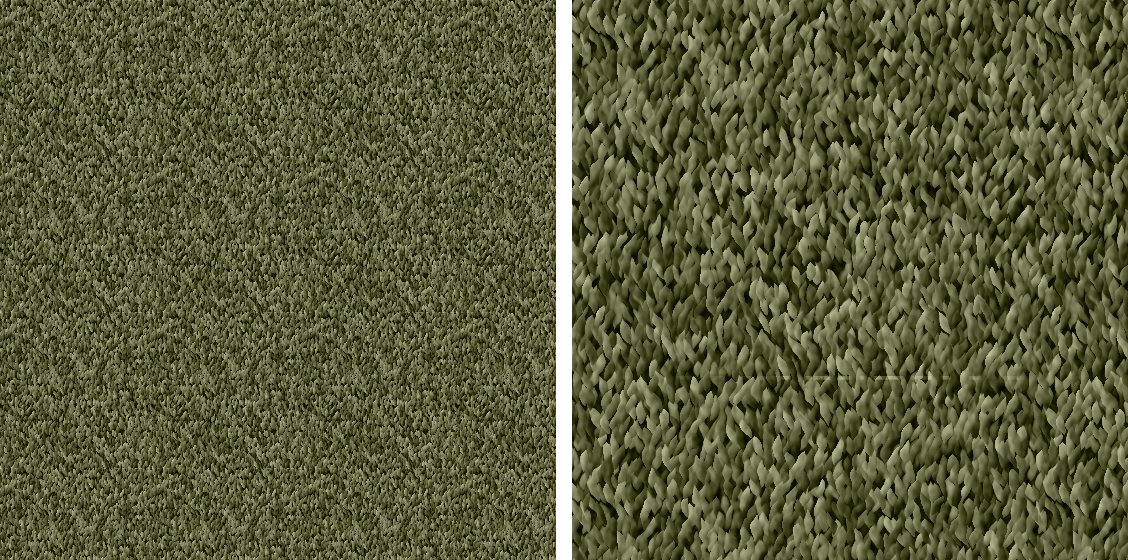
Left: the whole. Right: its middle third, enlarged.
Reproduce this texture procedurally as a Shadertoy shader.

```glsl
// Short olive grass pile, laid as one tile repeated about 3.66 x 3.59 times.
// Each tile is a wrapped grid of slim, overlapping blades, with faint
// light and dark areas, fine grain and a pale broken seam on its top edge.

vec3 hash3(vec2 p) {
    vec3 q = fract(p.xyx * vec3(0.1031, 0.1030, 0.0973));
    q += dot(q, q.yxz + 33.33);
    return fract((q.xxy + q.yzz) * q.zyx);
}

// Gradient noise that wraps every "period" cells, about -0.7 to 0.7
float cornerSlope(vec2 cell, vec2 offset, vec2 period) {
    float angle = 6.2832 * hash3(mod(cell, period) + period * 1.7).x;
    return dot(vec2(cos(angle), sin(angle)), offset);
}

float gradientNoise(vec2 uv, vec2 period) {
    vec2 p = uv * period, i = floor(p), f = p - i;
    vec2 s = f * f * f * (f * (f * 6.0 - 15.0) + 10.0);
    vec2 e = vec2(1.0, 0.0);
    float low = mix(cornerSlope(i, f, period),
                    cornerSlope(i + e, f - e, period), s.x);
    float high = mix(cornerSlope(i + e.yx, f - e.yx, period),
                     cornerSlope(i + 1.0, f - 1.0, period), s.x);
    return mix(low, high, s.y);
}

// Soft spot that wraps round the tile edges
float softSpot(vec2 uv, vec2 centre, vec2 radius) {
    vec2 d = (fract(uv - centre + 0.5) - 0.5) / radius;
    return exp(-dot(d, d));
}

// Tone of the overlapping blades; higher blades outweigh lower ones
float grassTone(vec2 uv) {
    vec2 cells = vec2(72.0, 30.0);
    vec2 p = uv * cells;
    p.x += 0.5 * gradientNoise(uv, vec2(44.0, 42.0));
    vec2 home = floor(p);
    float leanField = 0.5 * gradientNoise(uv, vec2(9.0));
    float weightSum = 0.35, toneSum = 0.35 * 0.09;   // shadowed ground
    for (int y = -1; y <= 1; y++)
    for (int x = -2; x <= 2; x++) {
        vec2 cell = home + vec2(x, y);
        vec2 id = mod(cell, cells);
        vec3 rnd = hash3(id + 7.0);
        vec3 look = hash3(id + 91.0);
        vec2 d = (p - cell - mix(vec2(0.1), vec2(0.9), rnd.xy)) * vec2(1.0, 2.47);
        d.x += d.y * clamp(leanField + 0.9 * (look.y - 0.5), -0.6, 0.6);
        float along = d.y / mix(1.5, 2.4, look.z);
        float across = d.x / 0.75;
        float blade = 1.0 - smoothstep(0.2, 1.0, abs(across) + along * along);
        float weight = blade * exp(7.0 * rnd.z);
        float tone = 0.195 + 0.38 * look.x - 0.12 * along - 0.15 * across;
        weightSum += weight;
        toneSum += weight * tone;
    }
    return toneSum / weightSum;
}

void mainImage(out vec4 fragColor, in vec2 fragCoord) {
    // Tiles count down from the top left corner
    vec2 canvas = fragCoord / iResolution.xy;
    vec2 uv = fract(vec2(canvas.x, 1.0 - canvas.y) * vec2(3.66, 3.59));

    float tone = grassTone(uv);
    tone += 0.14 * gradientNoise(uv, vec2(84.0, 56.0));

    // Broad worn and lush areas
    tone += 0.025 * softSpot(uv, vec2(0.94, 0.88), vec2(0.20, 0.12));
    tone -= 0.03 * softSpot(uv, vec2(0.40, 0.77), vec2(0.18, 0.12));
    tone -= 0.07 * softSpot(uv, vec2(0.89, 0.58), vec2(0.10, 0.04));

    // Pale broken seam
    float seam = 1.0 - smoothstep(0.006, 0.010, uv.y);
    float reach = softSpot(vec2(uv.x, 0.0), vec2(0.87, 0.0), vec2(0.3, 1.0));
    float dashes = smoothstep(-0.2, 0.2, gradientNoise(vec2(uv.x, 0.05), vec2(45.0, 9.0)));
    tone += 0.22 * seam * reach * dashes;

    // Olive ramp: blue trails the other channels and fades out in the dark
    tone = clamp(tone, 0.03, 0.75);
    vec3 olive = vec3(tone, tone + 0.006, max(tone - 0.14, 0.1 * tone));
    fragColor = vec4(olive, 1.0);
}
```
